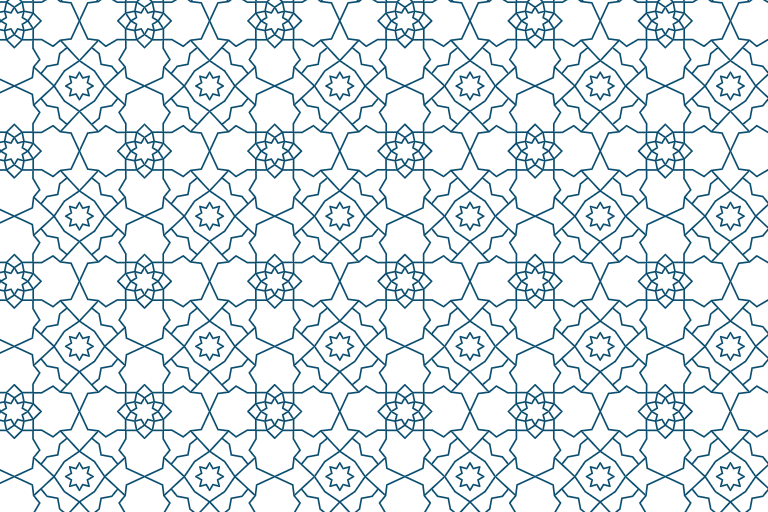
Give the GLSL for this pattern, as a Shadertoy shader.

```glsl
// Girih lattice of thin blue lines: eight-fold rosettes, shield petals and small framed stars.

const vec3 PAPER = vec3(0.995, 1.0, 0.995);
const vec3 INK = vec3(0.045, 0.305, 0.44);
const float PERIOD = 0.16953;               // tile size, as a share of canvas width
const vec2 ROSETTE = vec2(0.3577, 0.3004);  // one rosette centre, in canvas widths
const float TILE = 195.0;                   // tile size in design units
const float HALF_WIDTH = 1.25;              // half the line width in design units

// Polylines inside one mirror triangle, rosette centre at the origin
const vec2 PETAL[6] = vec2[6](vec2(28.0, 28.0), vec2(41.0, 28.0), vec2(58.0, 38.0),
                              vec2(69.0, 29.0), vec2(85.0, 27.0), vec2(97.5, 0.0));
const vec2 FRAME[3] = vec2[3](vec2(69.0, 29.0), vec2(97.5, 59.6), vec2(75.0, 75.0));
const vec2 CURL[3] = vec2[3](vec2(79.0, 40.0), vec2(68.0, 49.0), vec2(65.0, 65.0));

// Corners inside a 22.5 degree wedge
const vec2 OUTER_TIP = vec2(40.0, 0.0);
const vec2 OUTER_NOTCH = vec2(28.3, 11.7);
const vec2 STAR_TIP = vec2(20.5, 0.0);
const vec2 STAR_NOTCH = vec2(12.0, 4.97);

float segmentDistance(vec2 p, vec2 a, vec2 b) {
    vec2 ap = p - a, ab = b - a;
    return length(ap - ab * clamp(dot(ap, ab) / dot(ab, ab), 0.0, 1.0));
}

// Mirrors across both axes and the diagonal
vec2 foldSquare(vec2 p) {
    p = abs(p);
    return p.y > p.x ? p.yx : p;
}

// Adds the mirror at 22.5 degrees for eight-fold symmetry
vec2 foldOctagon(vec2 p) {
    const vec2 normal = vec2(-0.382683, 0.92388);
    p = foldSquare(p);
    return p - 2.0 * max(dot(p, normal), 0.0) * normal;
}

float starDistance(vec2 wedge) {
    return segmentDistance(wedge, STAR_TIP, STAR_NOTCH);
}

float rosetteDistance(vec2 wedge) {
    float d = starDistance(wedge);
    d = min(d, segmentDistance(wedge, OUTER_TIP, OUTER_NOTCH));
    return min(d, segmentDistance(wedge, OUTER_NOTCH, STAR_TIP));
}

float latticeDistance(vec2 p) {
    float d = 1e3;
    for (int i = 0; i < 5; i++) d = min(d, segmentDistance(p, PETAL[i], PETAL[i + 1]));
    for (int i = 0; i < 2; i++) {
        d = min(d, segmentDistance(p, FRAME[i], FRAME[i + 1]));
        d = min(d, segmentDistance(p, CURL[i], CURL[i + 1]));
    }
    return d;
}

void mainImage(out vec4 fragColor, in vec2 fragCoord) {
    // Repeat the tile around its rosette
    vec2 tiled = (fragCoord / iResolution.x - ROSETTE) / PERIOD;
    vec2 p = foldSquare((fract(tiled + 0.5) - 0.5) * TILE);

    // Nearest line of the lattice, the rosette or the corner star
    float d = latticeDistance(p);
    d = min(d, rosetteDistance(foldOctagon(p)));
    d = min(d, starDistance(foldOctagon(p - 0.5 * TILE)));

    // Ink with edges smoothed over one pixel
    float pixel = TILE / (PERIOD * iResolution.x);
    float ink = clamp((HALF_WIDTH - d) / pixel + 0.5, 0.0, 1.0);
    fragColor = vec4(mix(PAPER, INK, ink), 1.0);
}
```
